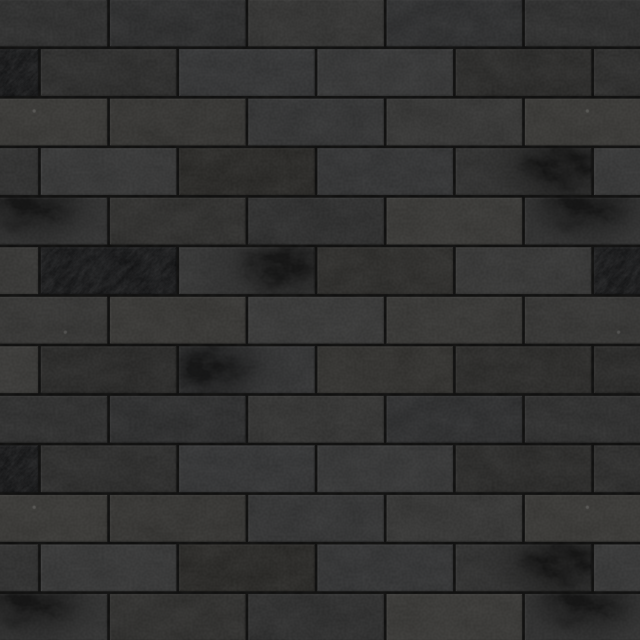
Write a three.js fragment shader that draws this texture.

```glsl
// Charcoal slate bricks in running bond with thin black joints, cloudy wear and dark stains.
varying vec2 vUv;

// Layout, in canvas units (y measured downward from the top edge)
const vec2 BRICK = vec2(0.2161, 0.0774);        // pitch of one brick
const vec2 FIRST_JOINT = vec2(0.1697, 0.0746);
const float JOINT_WIDTH = 0.0042;
const float CORNER = 0.0008;
const float SOFT = 0.0011;
const vec2 REPEAT = vec2(4.0, 8.0);             // bricks before the wall repeats

// Colours
const vec3 JOINT_DARK = vec3(0.055, 0.055, 0.053);
const vec3 JOINT_LIGHT = vec3(0.090, 0.090, 0.088);
const vec3 SLATE_DARK = vec3(0.172, 0.172, 0.170);
const vec3 SLATE_LIGHT = vec3(0.238, 0.238, 0.235);
const vec3 ROUGH_SLATE = vec3(0.125, 0.127, 0.131);

// Wear
const float TINT = 0.010;
const float CLOUDS = 0.036;
const float GRAIN = 0.022;
const float STREAKS = 0.075;
const float BEVEL = 0.022;
const float STAIN_DEPTH = 0.60;
const vec2 STAIN_SIZE = vec2(0.066, 0.044);

// Stained bricks: column, course, then centre within the brick
const vec4 STAIN_A = vec4(4.0, 3.0, 0.78, 0.38);
const vec4 STAIN_B = vec4(0.0, 4.0, 0.45, 0.15);
const vec4 STAIN_C = vec4(2.0, 5.0, 0.78, 0.40);
const vec4 STAIN_D = vec4(2.0, 7.0, 0.22, 0.42);
const vec2 ROUGH_A = vec2(0.0, 1.0);
const vec2 ROUGH_B = vec2(1.0, 5.0);

float hash(vec2 p) {
  vec3 q = fract(p.xyx * vec3(0.1031, 0.1030, 0.0973));
  q += dot(q, q.yzx + 33.33);
  return fract((q.x + q.y) * q.z);
}

float corner(vec2 cell, vec2 offset) {
  float angle = 6.28318 * hash(cell);
  return dot(vec2(cos(angle), sin(angle)), offset);
}

// Gradient noise, about -0.7 to 0.7
float noise(vec2 p) {
  vec2 i = floor(p), f = fract(p);
  vec2 w = f * f * f * (f * (f * 6.0 - 15.0) + 10.0);
  vec2 e = vec2(1.0, 0.0);
  float a = mix(corner(i, f), corner(i + e.xy, f - e.xy), w.x);
  float b = mix(corner(i + e.yx, f - e.yx), corner(i + e.xx, f - e.xx), w.x);
  return mix(a, b, w.y);
}

float fbm(vec2 p) {
  float sum = 0.0, gain = 0.6;
  for (int i = 0; i < 4; i++) {
    sum += gain * noise(p);
    p = mat2(1.6, 1.2, -1.2, 1.6) * p + 17.3;
    gain *= 0.55;
  }
  return sum;
}

float sameBrick(vec2 a, vec2 b) {
  vec2 d = abs(a - b);
  return 1.0 - step(0.5, max(d.x, d.y));
}

float stain(vec2 id, vec2 local, float ragged, vec4 spot) {
  vec2 q = (local - spot.zw) * BRICK / STAIN_SIZE;
  return sameBrick(id, spot.xy) * exp(-dot(q, q) + 1.3 * ragged);
}

void main() {
  // Brick index and position inside the brick
  vec2 grid = (vec2(vUv.x, 1.0 - vUv.y) - FIRST_JOINT) / BRICK + 1.0;
  float odd = mod(floor(grid.y), 2.0);
  grid.x += 0.5 * odd;
  vec2 id = floor(grid), local = fract(grid);
  id.y = mod(id.y, REPEAT.y);
  id.x -= REPEAT.x * step(REPEAT.x + odd - 0.5, id.x);

  // Rounded box, negative inside the brick
  vec2 p = (local - 0.5) * BRICK;
  vec2 halfSize = 0.5 * (BRICK - JOINT_WIDTH);
  vec2 q = abs(p) - halfSize + CORNER;
  float d = length(max(q, 0.0)) + min(max(q.x, q.y), 0.0) - CORNER;

  // Base tone: odd courses vary more and run darker
  vec2 seed = id + 11.0;
  float tone = mix(0.35 + 0.65 * hash(seed), hash(seed), odd);
  float warm = hash(seed + 41.7) - 0.5;
  vec3 slate = mix(SLATE_DARK, SLATE_LIGHT, tone) + warm * TINT * vec3(1.0, 0.4, -1.0);

  // Rough bricks with slanted streaks
  vec2 s = p + seed * 3.71;
  float rough = max(sameBrick(id, ROUGH_A), sameBrick(id, ROUGH_B));
  float streak = fbm(vec2(s.x + s.y, (s.y - s.x) * 0.35) * 75.0);
  slate = mix(slate, ROUGH_SLATE + STREAKS * streak, rough);

  // Cloudy wear, fine grain and an occasional pale chip
  float cloud = fbm(s * vec2(19.0, 30.0));
  slate += CLOUDS * cloud * mix(1.25, 0.75, tone);
  slate += GRAIN * noise(s * 230.0);
  vec2 chip = (vec2(hash(seed + 5.1), hash(seed + 8.3)) - 0.5) * BRICK * 0.8;
  slate += 0.10 * step(0.85, hash(seed + 23.9)) * (1.0 - smoothstep(0.001, 0.004, length(p - chip)));

  // Soft dark stains
  float soot = stain(id, local, cloud, STAIN_A) + stain(id, local, cloud, STAIN_B)
             + stain(id, local, cloud, STAIN_C) + stain(id, local, cloud, STAIN_D);
  slate *= 1.0 - STAIN_DEPTH * min(soot, 1.0);

  // Faint light on the upper left rim, shade on the lower right
  float rim = smoothstep(-0.0035, -0.0008, d);
  float side = q.x > q.y ? -sign(p.x) : -sign(p.y);
  slate += BEVEL * rim * side;

  vec3 joint = mix(JOINT_DARK, JOINT_LIGHT, 0.5 + 0.6 * noise(vUv * 90.0));
  gl_FragColor = vec4(mix(slate, joint, smoothstep(-SOFT, SOFT, d)), 1.0);
}
```
